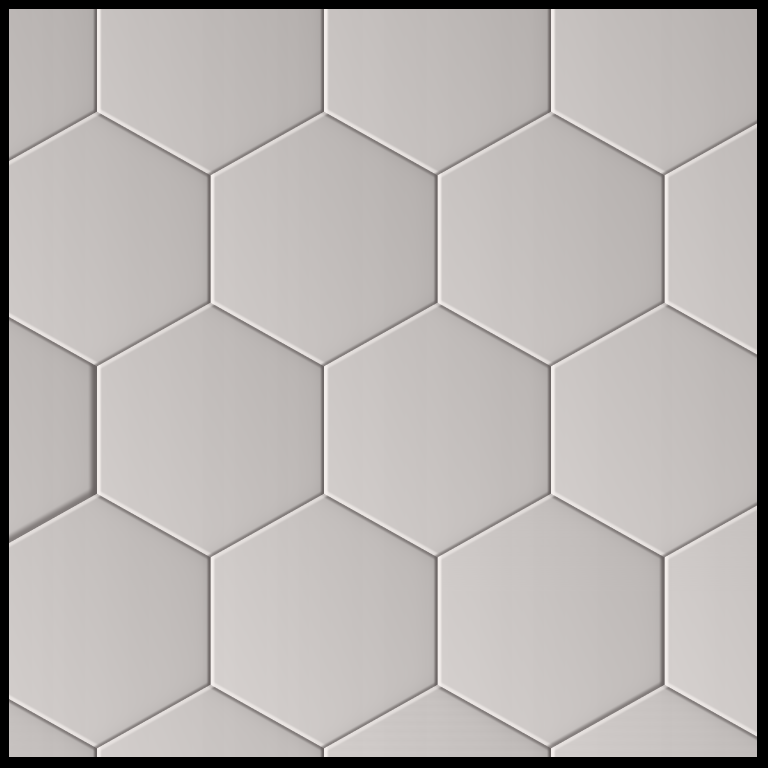
Write a Shadertoy shader that draws this pattern.

```glsl
// Draws bevelled hexagonal wall tiles in warm grey, lit from the left, inside a black frame.

const vec2 PITCH = vec2(0.2956, 0.2872);        // tile size, slightly squashed
const vec2 CENTRE_TILE = vec2(0.5697, 0.4401);
const vec2 FRAME_CENTRE = vec2(0.4987, 0.5013);
const float FRAME_HALF = 0.487;
const vec2 HEX_STEP = vec2(1.0, 1.7320508);
const vec3 HIGHLIGHT = vec3(0.96, 0.94, 0.93);
const vec3 SHADOW = vec3(0.42, 0.395, 0.39);
const int SAMPLES = 3;

float hash(vec2 p) {
    return fract(sin(dot(p, vec2(127.1, 311.7))) * 43758.5453);
}

// Offset from the centre of the nearest hexagon of unit width
vec2 hexLocal(vec2 p) {
    vec2 a = mod(p + 0.5 * HEX_STEP, HEX_STEP) - 0.5 * HEX_STEP;
    vec2 b = mod(p, HEX_STEP) - 0.5 * HEX_STEP;
    return dot(a, a) < dot(b, b) ? a : b;
}

float sameTile(vec2 id, vec2 other) {
    return 1.0 - step(0.25, distance(id, other));
}

// Tiles standing proud of their neighbours cast a wider shadow
float raisedAmount(vec2 id) {
    return max(sameTile(id, vec2(-2.0, 0.0)), 0.3 * sameTile(id, vec2(0.5, -1.0)));
}

// Satin surface: falls off to the right, with faint vertical streaks
vec3 glaze(vec2 q, vec2 id, vec2 uv) {
    float tone = 0.766 - 0.078 * (q.x + 0.28 * q.y);
    tone -= 0.045 * (uv.y - 0.5);
    tone += 0.012 * (hash(id + 3.7) - 0.5);
    tone += 0.005 * (hash(vec2(floor(uv.x * 72.0), 5.0)) - 0.5);
    return tone + vec3(0.005, -0.014, -0.022);
}

// Six bevelled sides: bright on the left, dark on the right
vec3 bevel(vec3 colour, vec2 q, float raised) {
    for (int k = 0; k < 6; k++) {
        float angle = float(k) * 1.0471976;
        vec2 normal = vec2(cos(angle), sin(angle));
        float inset = 0.5 - dot(q, normal);
        float strength = 0.45 + 0.5 * abs(normal.x);
        if (normal.x < 0.0) {
            strength -= 0.14 * max(normal.y, 0.0);
            float line = 1.0 - smoothstep(0.009, 0.023, inset);
            colour = mix(colour, HIGHLIGHT, line * strength);
        } else {
            float lip = raised * step(normal.y, 0.1);
            float width = 0.02 + 0.022 * lip;
            float line = 1.0 - smoothstep(width * 0.2, width, inset);
            float softShade = exp(-max(inset, 0.0) / 0.028);
            colour *= 1.0 - 0.07 * softShade;
            colour = mix(colour, SHADOW, line * strength);
        }
    }
    return colour;
}

vec3 scene(vec2 uv) {
    vec2 p = (uv - CENTRE_TILE) / PITCH;
    vec2 q = hexLocal(p);
    vec2 id = (p - q) / vec2(1.0, 0.5 * HEX_STEP.y);
    vec3 colour = bevel(glaze(q, id, uv), q, raisedAmount(id));

    // Black frame
    vec2 fromCentre = abs(uv - FRAME_CENTRE);
    float inside = step(max(fromCentre.x, fromCentre.y), FRAME_HALF);
    return colour * inside;
}

void mainImage(out vec4 fragColor, in vec2 fragCoord) {
    // Average a small grid of samples to smooth the edges
    vec3 total = vec3(0.0);
    for (int y = 0; y < SAMPLES; y++) {
        for (int x = 0; x < SAMPLES; x++) {
            vec2 jitter = (vec2(x, y) + 0.5) / float(SAMPLES) - 0.5;
            total += scene((fragCoord + jitter) / iResolution.xy);
        }
    }
    fragColor = vec4(total / float(SAMPLES * SAMPLES), 1.0);
}
```
